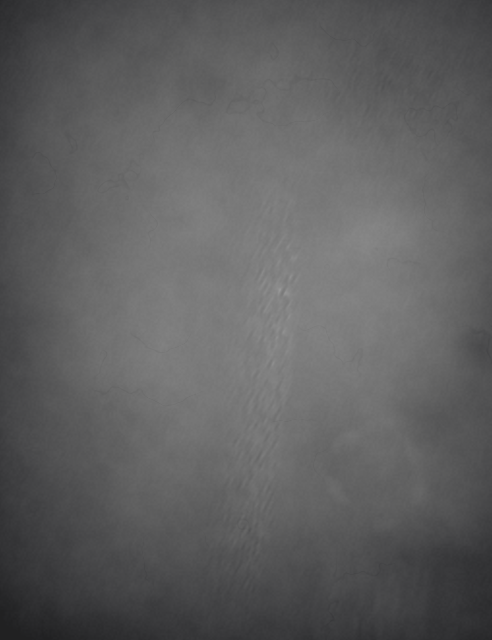
Write a WebGL 1 fragment shader that draws this background.

```glsl
precision highp float;
// Dark grey plaster backdrop: an elliptical vignette shaded by soft stains,
// layered noise mottling and a leaning band of fine leathery creases.
// Thin cracks and a faint oval trowel mark finish the surface.
uniform vec2 u_resolution;

float hash(vec2 p) {
  p = fract(p * vec2(0.1031, 0.1030));
  p += dot(p, p.yx + 33.33);
  return fract((p.x + p.y) * p.x * 7.13);
}

float noise(vec2 p) {
  vec2 cell = floor(p), f = fract(p);
  f = f * f * (3.0 - 2.0 * f);
  return mix(mix(hash(cell), hash(cell + vec2(1.0, 0.0)), f.x),
             mix(hash(cell + vec2(0.0, 1.0)), hash(cell + 1.0), f.x), f.y);
}

float fbm(vec2 p) {
  float sum = 0.0, weight = 0.5;
  for (int i = 0; i < 5; i++) {
    sum += weight * noise(p);
    p = mat2(1.6, 1.2, -1.2, 1.6) * p + 17.3;
    weight *= 0.5;
  }
  return sum;
}

// Soft elliptical spot, one at its centre
float spot(vec2 uv, vec2 centre, vec2 radius) {
  vec2 d = (uv - centre) / radius;
  return exp(-dot(d, d));
}

void main() {
  vec2 uv = gl_FragCoord.xy / u_resolution;
  vec2 p = uv * vec2(0.77, 1.0);
  vec2 warp = vec2(fbm(p * 6.0), fbm(p * 6.0 + 40.0)) - 0.48;
  vec2 w = uv + 0.07 * warp;

  // Vignette, falling off separately across and down
  vec2 d = abs(uv - vec2(0.54, 0.56)) / vec2(0.52, 0.5);
  float grey = 0.495 * (1.0 - 0.40 * pow(d.x, 2.4)) * (1.0 - 0.45 * pow(d.y, 2.1));

  // Pale areas
  float light = 0.035 * spot(w, vec2(0.80, 0.635), vec2(0.13, 0.045));
  light += 0.020 * spot(w, vec2(0.77, 0.54), vec2(0.14, 0.12));
  light += 0.022 * spot(w, vec2(0.28, 0.44), vec2(0.12, 0.08));
  light += 0.035 * spot(w, vec2(0.79, 0.06), vec2(0.09, 0.06));

  // Dark stains
  float dark = 0.035 * spot(w, vec2(0.43, 0.84), vec2(0.07, 0.05));
  dark += 0.035 * spot(w, vec2(0.78, 0.86), vec2(0.14, 0.09));
  dark += 0.025 * spot(w, vec2(0.47, 0.58), vec2(0.07, 0.04));
  dark += 0.050 * spot(w, vec2(0.91, 0.36), vec2(0.08, 0.06));
  dark += 0.060 * spot(w, vec2(0.99, 0.45), vec2(0.05, 0.03));
  dark += 0.035 * spot(w, vec2(0.66, 0.29), vec2(0.07, 0.08));
  dark += 0.030 * spot(w, vec2(0.05, 0.50), vec2(0.08, 0.06));
  dark += 0.035 * spot(w, vec2(0.88, 0.13), vec2(0.17, 0.05));
  dark += 0.025 * spot(w, vec2(0.19, 0.36), vec2(0.12, 0.06));
  grey += light - dark;

  // Broad clouds and small mottling
  float edge = clamp(dot(d, d), 0.0, 1.0);
  grey += (0.035 + 0.025 * edge) * (fbm(p * 9.0 + warp) - 0.48);
  grey += 0.035 * (fbm(p * 38.0) - 0.48);

  // Leaning band, soft on its left and crisper on its right
  float lean = uv.x - 0.60 + 0.20 * pow(max(0.55 - uv.y, 0.0), 1.3);
  float band = smoothstep(-0.15, -0.03, lean) * (1.0 - smoothstep(-0.015, 0.02, lean));
  band *= smoothstep(0.0, 0.18, uv.y) * (1.0 - smoothstep(0.55, 0.78, uv.y));
  grey += 0.014 * band;

  // Creases are noise stretched along a slant, lit from one side
  vec2 slant = mat2(0.87, 0.5, -0.5, 0.87) * (p + 0.012 * warp);
  vec2 creaseUv = slant * vec2(210.0, 75.0);
  float crease = noise(creaseUv) - noise(creaseUv + vec2(0.7, 0.3));
  float leather = band + 0.55 * spot(w, vec2(0.78, 0.86), vec2(0.14, 0.09));
  grey += crease * (0.006 + 0.038 * leather);
  grey += 0.06 * band * pow(noise(creaseUv), 5.0) * spot(uv, vec2(0.58, 0.53), vec2(0.06, 0.12));

  // Oval trowel mark with a broken rim
  vec2 q = (w - vec2(0.76, 0.26)) / vec2(0.10, 0.075);
  float rim = exp(-pow((length(q) - 1.0) * 6.0, 2.0));
  grey += 0.025 * rim * smoothstep(0.35, 0.7, noise(p * 26.0));

  // Upright scrapes at the lower right
  float scrape = noise(vec2(p.x * 90.0 + warp.x * 9.0, p.y * 16.0));
  grey += 0.045 * (scrape - 0.45) * spot(w, vec2(0.75, 0.06), vec2(0.14, 0.06));

  // Hairline cracks follow the zero line of a noise field
  float vein = abs(fbm(p * 7.0 + 80.0) - 0.48);
  float crack = 1.0 - smoothstep(0.0, 0.009, vein);
  grey -= 0.018 * crack * smoothstep(0.55, 0.75, noise(p * 11.0 + 5.0));

  // Fine grain and a slight cool tint in the shadows
  grey += 0.016 * (noise(p * 330.0) - 0.5);
  grey = max(grey, 0.13);
  vec3 tint = mix(vec3(0.985, 0.99, 1.03), vec3(1.0), smoothstep(0.15, 0.42, grey));
  gl_FragColor = vec4(grey * tint, 1.0);
}
```
